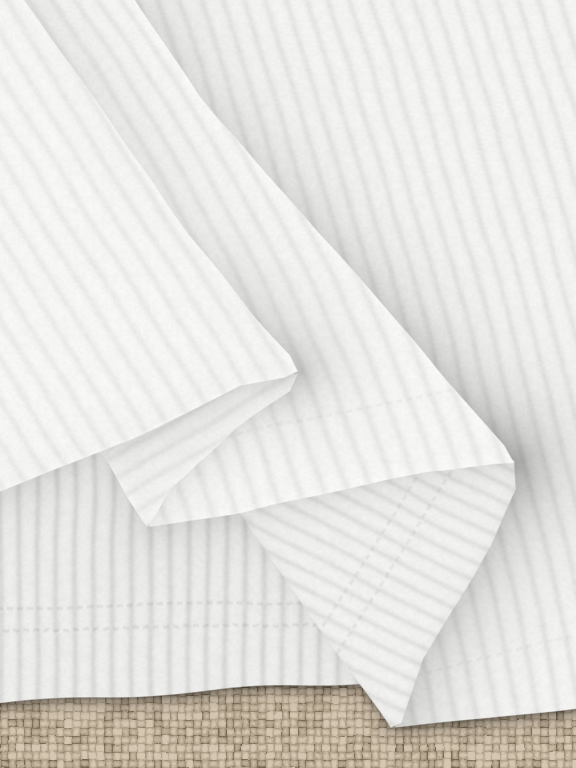
Give the GLSL for this texture, as a Shadertoy shader.

```glsl
// Folded white ribbed cloth lying on a woven burlap ground.
// Each layer is a polygon distance field, painted back to front, with ribs,
// stitches and soft shadows that fall off with distance from the layer above.

const float CLOTH = 0.955;          // brightness of lit cloth
const float RIB_PITCH = 0.0275;     // distance between ribs
const float RIB_DEPTH = 0.042;      // darkness of the rib grooves
const float WEAVE = 0.0105;         // burlap thread width
const float FUZZ = 0.0012;          // softness of cloth edges
const vec3 TINT = vec3(1.0, 0.999, 0.992);
const vec3 BURLAP_LIGHT = vec3(0.84, 0.78, 0.70);
const vec3 BURLAP_MID = vec3(0.70, 0.64, 0.55);
const vec3 BURLAP_DARK = vec3(0.46, 0.40, 0.32);

const int N = 12;
const vec2 LEFT_FOLD[N] = vec2[N](
    vec2(-.1, 1.1), vec2(-.045, 1.1), vec2(.13, .863), vec2(.247, .694),
    vec2(.326, .594), vec2(.378, .538), vec2(.388, .516), vec2(.371, .508),
    vec2(.312, .497), vec2(.169, .427), vec2(0., .361), vec2(-.1, .325));
const vec2 LEFT_TURN[N] = vec2[N](
    vec2(.388, .512), vec2(.378, .49), vec2(.352, .473), vec2(.306, .443),
    vec2(.26, .401), vec2(.221, .362), vec2(.202, .329), vec2(.191, .314),
    vec2(.163, .355), vec2(.137, .404), vec2(.169, .44), vec2(.312, .518));
const vec2 MID_FOLD[N] = vec2[N](
    vec2(-.1, 1.1), vec2(.11, 1.1), vec2(.26, .876), vec2(.573, .516),
    vec2(.658, .42), vec2(.671, .397), vec2(.56, .387), vec2(.43, .358),
    vec2(.312, .332), vec2(.195, .314), vec2(.137, .404), vec2(-.1, .6));
const vec2 MID_TURN[N] = vec2[N](
    vec2(.671, .4), vec2(.673, .362), vec2(.64, .29), vec2(.598, .219),
    vec2(.549, .141), vec2(.522, .058), vec2(.508, .052), vec2(.449, .138),
    vec2(.404, .199), vec2(.345, .284), vec2(.306, .339), vec2(.56, .405));

float hash(vec2 p) { return fract(sin(dot(p, vec2(127.1, 311.7))) * 43758.5453); }

float noise(vec2 p) {
    vec2 i = floor(p), f = fract(p);
    f = f * f * (3.0 - 2.0 * f);
    return mix(mix(hash(i), hash(i + vec2(1, 0)), f.x),
               mix(hash(i + vec2(0, 1)), hash(i + vec2(1, 1)), f.x), f.y);
}

float polygon(vec2 p, vec2 v[N]) {
    float d = dot(p - v[0], p - v[0]), s = 1.0;
    for (int i = 0, j = N - 1; i < N; j = i, i++) {
        vec2 e = v[j] - v[i], w = p - v[i];
        vec2 b = w - e * clamp(dot(w, e) / dot(e, e), 0.0, 1.0);
        d = min(d, dot(b, b));
        bvec3 c = bvec3(p.y >= v[i].y, p.y < v[j].y, e.x * w.y > e.y * w.x);
        if (all(c) || all(not(c))) s = -s;
    }
    return s * sqrt(d);
}

float cover(float d) {
    float w = max(FUZZ, 0.8 / iResolution.y);
    return smoothstep(w, -w, d);
}

float shadow(float d, float reach) { return exp(-max(d, 0.0) / reach); }

// Narrow grooves between broad, rounded ribs
float ribs(float s, float pitch) {
    float c = 0.5 + 0.5 * cos(6.28318 * s / pitch);
    return -RIB_DEPTH * (pow(c, 4.0) + 0.25 * c);
}

// Dashed seam with its row at across = 0
float seam(float along, float across) {
    float dash = smoothstep(0.1, 0.3, abs(fract(along / 0.013) - 0.5));
    return -dash * exp(-pow(across / 0.0022, 2.0));
}

vec3 burlap(vec2 p) {
    p += 0.0025 * (vec2(noise(p * 45.0), noise(p * 45.0 + 9.0)) - 0.5);
    vec2 g = p / WEAVE, cell = floor(g), f = fract(g) - 0.5;
    bool over = mod(cell.x + cell.y, 2.0) < 0.5;
    vec2 q = over ? f : f.yx;
    float bump = (1.0 - 3.2 * q.y * q.y) * (1.0 - 1.6 * q.x * q.x);
    float thread = hash(over ? vec2(cell.y, 3.0) : vec2(cell.x, 7.0));
    float tone = bump * 0.75 + 0.3 * thread + 0.4 * (hash(cell) - 0.5) + 0.25 * (noise(p * 500.0) - 0.5);
    vec3 c = mix(BURLAP_DARK, BURLAP_MID, smoothstep(0.0, 0.5, tone));
    return mix(c, BURLAP_LIGHT, smoothstep(0.45, 0.95, tone));
}

void mainImage(out vec4 fragColor, in vec2 fragCoord) {
    vec2 p = fragCoord / iResolution.xy * vec2(0.75, 1.0);
    vec2 q = p + 0.004 * (vec2(noise(p * 14.0), noise(p * 14.0 + 5.0)) - 0.5);
    float leftFold = polygon(q, LEFT_FOLD), leftTurn = polygon(q, LEFT_TURN);
    float midFold = polygon(q, MID_FOLD), midTurn = polygon(q, MID_TURN);
    float knit = 0.022 * (noise(p * 330.0) - 0.5) + 0.012 * (noise(p * 120.0) - 0.5);

    // Ground, darkened below the hems
    float backHem = 0.085 + 0.06 * q.x + 0.003 * sin(q.x * 24.0) - q.y;
    float rightHem = 0.052 + 0.1 * (q.x - 0.514) - q.y;
    bool isRight = p.x > 0.514 || p.y > 0.45;
    float hem = isRight ? rightHem : backHem;
    vec3 color = burlap(p) * (1.0 - 0.45 * shadow(min(hem, max(midTurn, 0.0) + 0.004), 0.009));

    // Back panel at lower left, with a double overlock seam
    float zigzag = 0.005 * abs(fract(p.x / 0.016) - 0.5);
    float back = CLOTH - 0.025 + 1.5 * ribs(q.x, 0.0245)
        + 0.06 * (seam(p.x, q.y - 0.208 - 0.02 * p.x) + seam(p.x + 0.005, q.y - 0.178 - 0.02 * p.x - zigzag))
        - 0.09 * shadow(min(leftFold, midFold), 0.03) - 0.04 * shadow(midTurn, 0.02);

    // Right panel, shaded by the middle fold
    float right = CLOTH + ribs(q.x + 0.19 * q.y + 0.07 * q.y * q.y, RIB_PITCH)
        - mix(0.17, 0.10, smoothstep(0.4, 0.9, p.y)) * shadow(midFold, 0.042)
        - 0.15 * shadow(midTurn, 0.045) + 0.03 * seam(p.x, q.y - 0.15 - 0.25 * (p.x - 0.66));
    color = mix(color, TINT * ((isRight ? right : back) + knit), cover(hem));

    // Turned underside of the middle fold: ribs cross its hem band
    vec2 along = normalize(vec2(0.53, 0.84));
    float across = dot(q - vec2(0.45, 0.167), vec2(along.y, -along.x));
    float under = CLOTH - 0.01 + 1.1 * ribs(dot(q, vec2(0.45, 0.89)), 0.0215)
        + 0.05 * (seam(dot(p, along), across) + seam(dot(p, along) + 0.006, across + 0.034))
        - 0.07 * shadow(midFold, 0.022) - 0.025 * shadow(-midTurn, 0.007);
    color = mix(color, TINT * (under + knit), cover(midTurn));

    // Middle fold, shaded by the left fold
    float middle = CLOTH + 0.008 + 0.9 * ribs(q.x + 0.1 * q.y + 0.3 * q.y * q.y, 0.031)
        - mix(0.07, 0.16, smoothstep(0.25, 0.0, distance(p, vec2(0.41, 0.535)))) * shadow(leftFold, 0.04)
        - 0.06 * shadow(leftTurn, 0.018) + 0.03 * seam(p.x, q.y - 0.452 - 0.2 * (p.x - 0.39))
        + 0.015 * shadow(-midFold, 0.008);
    color = mix(color, TINT * (middle + knit), cover(midFold));

    // Turned underside of the left fold
    float turn = CLOTH - 0.01 + 0.8 * ribs(dot(q, vec2(-0.5, 0.86)), 0.025)
        - 0.10 * shadow(leftFold, 0.02) + 0.02 * shadow(-leftTurn, 0.006);
    color = mix(color, TINT * (turn + knit), cover(leftTurn));

    // Left fold on top
    float top = CLOTH + 0.01 + 0.8 * ribs(q.x + 0.62 * q.y, 0.033)
        - 0.02 * shadow(-leftFold, 0.025) + 0.03 * shadow(-leftFold, 0.006);
    color = mix(color, TINT * (top + knit), cover(leftFold));

    fragColor = vec4(clamp(color, 0.0, 1.0), 1.0);
}
```
